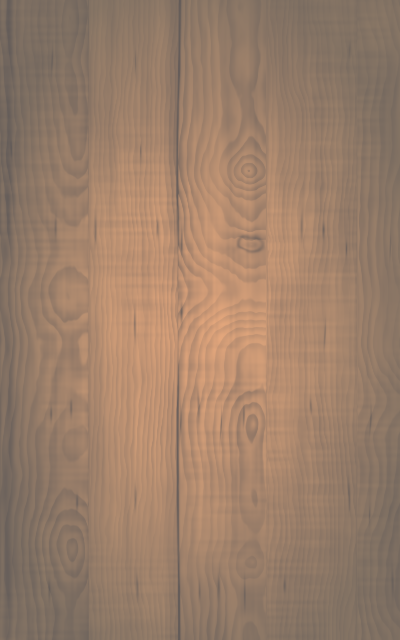
This texture is drawn by a Shadertoy shader. Its source:

```glsl
// Pale timber planks lit by a soft warm glow in the middle of the canvas.
// Growth rings are contours of a distance to a wandering heart line; fibres,
// blotches, flecks, seams and a knot are layered as one darkness value.

const vec3 WOOD_LIT = vec3(0.87, 0.64, 0.48);
const vec3 WOOD_SHADE = vec3(0.515, 0.45, 0.39);
const vec3 GRAIN_DARK = vec3(0.36, 0.34, 0.34);

const float ASPECT = 0.625;          // canvas width in units of its height
const float PLANK_WIDTH = 0.1393;
const float MAIN_SEAM = 2.0;         // index of the open, dark joint
const float HEART_PLACE = 0.81;      // heart line across a cathedral plank
const float RING_RATE = 82.0;
const float RING_STRENGTH = 0.23;
const float FIBRE_STRENGTH = 0.11;
const float STREAK_STRENGTH = 0.15;
const float BLOTCH_STRENGTH = 0.30;
const float RIPPLE_STRENGTH = 0.13;
const float FLECK_STRENGTH = 0.42;
const float FLECK_CHANCE = 0.24;
const vec2 FLECK_CELL = vec2(0.033, 0.14);
const vec2 KNOT_CENTRE = vec2(0.393, 0.618);
const vec2 KNOT_SIZE = vec2(0.019, 0.012);

float hash(vec2 p) {
    vec3 q = fract(p.xyx * 0.1031);
    q += dot(q, q.yzx + 33.33);
    return fract((q.x + q.y) * q.z);
}

float noise(vec2 p) {
    vec2 cell = floor(p), f = fract(p);
    f = f * f * (3.0 - 2.0 * f);
    float low = mix(hash(cell), hash(cell + vec2(1, 0)), f.x);
    float high = mix(hash(cell + vec2(0, 1)), hash(cell + vec2(1, 1)), f.x);
    return mix(low, high, f.y);
}

float fbm(vec2 p) {
    float sum = 0.0, weight = 0.533;
    for (int i = 0; i < 4; i++) {
        sum += weight * noise(p);
        p = p * 2.03 + 17.3;
        weight *= 0.5;
    }
    return sum;
}

float bell(float x) { return exp(-x * x); }

// Growth rings: arches on even planks, nearly straight lines on odd ones.
float rings(vec2 p, float plank, float knotDist) {
    float straight = mod(plank, 2.0);
    vec2 seed = vec2(plank * 19.0 + 5.0, plank * 7.0);
    float heart = (plank + HEART_PLACE + 2.2 * straight) * PLANK_WIDTH;
    float across = p.x - heart + 0.012 * (noise(vec2(p.y * 5.0, seed.x)) - 0.5);
    float depth = 0.20 * (noise(vec2(p.y * 3.6, seed.y + 3.0)) - 0.5);
    depth += 0.035 * (noise(vec2(p.y * 13.0, seed.x + 8.0)) - 0.5);
    float radius = length(vec2(across, depth * (1.0 - 0.5 * straight)));
    radius += 0.024 * (fbm(p * vec2(22.0, 9.0) + seed) - 0.5);
    radius += 0.022 * exp(-0.3 * knotDist * knotDist);
    float phase = radius * RING_RATE * (1.0 + 0.5 * straight);
    float f = fract(phase);
    float line = smoothstep(0.1, 0.82, f) * (1.0 - smoothstep(0.84, 1.0, f));
    float sharp = 1.0 - smoothstep(0.25, 0.8, fwidth(phase));
    float patchy = 0.35 + 1.1 * noise(p * vec2(18.0, 6.0) + seed);
    return mix(0.38, line, sharp) * patchy * (1.0 - 0.45 * straight);
}

// Short, tapered dark strokes scattered one to a cell.
float flecks(vec2 p) {
    p.x += 0.006 * (noise(p * vec2(6.0, 14.0)) - 0.5);
    vec2 cell = floor(p / FLECK_CELL);
    vec2 jitter = vec2(hash(cell + 11.0), hash(cell + 29.0));
    vec2 centre = (cell + 0.35 + 0.3 * jitter) * FLECK_CELL;
    float size = hash(cell + 47.0);
    vec2 halfSize = vec2(mix(0.0014, 0.0028, jitter.y), mix(0.012, 0.035, size));
    vec2 d = (p - centre) / halfSize;
    return step(hash(cell + 71.0), FLECK_CHANCE) * exp(-1.6 * dot(d, d));
}

// Thin joints between planks, with one deep joint that fades mid-canvas.
float seams(vec2 p) {
    float index = floor(p.x / PLANK_WIDTH + 0.5);
    float d = p.x - index * PLANK_WIDTH;
    float isMain = 1.0 - step(0.5, abs(index - MAIN_SEAM));
    d += isMain * 0.006 * (noise(vec2(p.y * 4.0, 91.0)) - 0.5);
    float fade = mix(0.25, 1.0, smoothstep(0.03, 0.17, abs(p.y - 0.51)));
    float wear = 0.5 + 0.6 * noise(vec2(p.y * 9.0, index + 40.0));
    float joint = bell(d / 0.0019) * mix(0.13, 0.72 * fade, isMain);
    float halo = bell((d + 0.007) / 0.012) * 0.17 * fade * isMain;
    float border = 0.40 * bell((p.x - 0.01 - 0.006 * noise(p.yy * 5.0)) / 0.007);
    return joint * wear + halo + border * wear;
}

void mainImage(out vec4 fragColor, in vec2 fragCoord) {
    vec2 uv = fragCoord / iResolution.xy;
    vec2 p = uv * vec2(ASPECT, 1.0);
    float plank = floor(p.x / PLANK_WIDTH);
    vec2 grainPos = p + vec2(0.0, plank * 3.7);

    // Knot outline and core
    vec2 k = (p - KNOT_CENTRE) / KNOT_SIZE;
    float knotDist = length(k) + 0.5 * (noise(k * 1.3 + 9.0) - 0.5);
    float knot = 0.32 * bell((knotDist - 1.0) * 4.5) + 0.16 * bell(knotDist * 2.0);

    // Layers of darkness
    float dark = -0.21 + RING_STRENGTH * rings(p, plank, knotDist);
    dark += FIBRE_STRENGTH * noise(grainPos * vec2(230.0, 9.0));
    dark += STREAK_STRENGTH * noise(grainPos * vec2(70.0, 2.2));
    dark += BLOTCH_STRENGTH * (fbm(grainPos * vec2(13.0, 8.0)) - 0.1);
    float figured = smoothstep(0.4, 0.7, noise(grainPos * vec2(9.0, 3.0) + 4.0));
    dark += RIPPLE_STRENGTH * figured * (noise(grainPos * vec2(14.0, 170.0)) - 0.5);
    dark += 0.05 * (hash(vec2(plank, 6.0)) - 0.5);
    dark += FLECK_STRENGTH * flecks(p) + seams(p) + knot;

    // Warm glow fading to the borders
    vec2 fromCentre = 2.0 * uv - vec2(0.99, 0.98);
    float r = sqrt(dot(fromCentre, fromCentre) + 0.012);
    float glow = max(1.17 - 1.03 * r, 0.04 * (1.5 - r));

    vec3 wood = mix(WOOD_SHADE, WOOD_LIT, glow);
    fragColor = vec4(mix(wood, GRAIN_DARK, clamp(dark, -0.12, 0.85)), 1.0);
}
```
